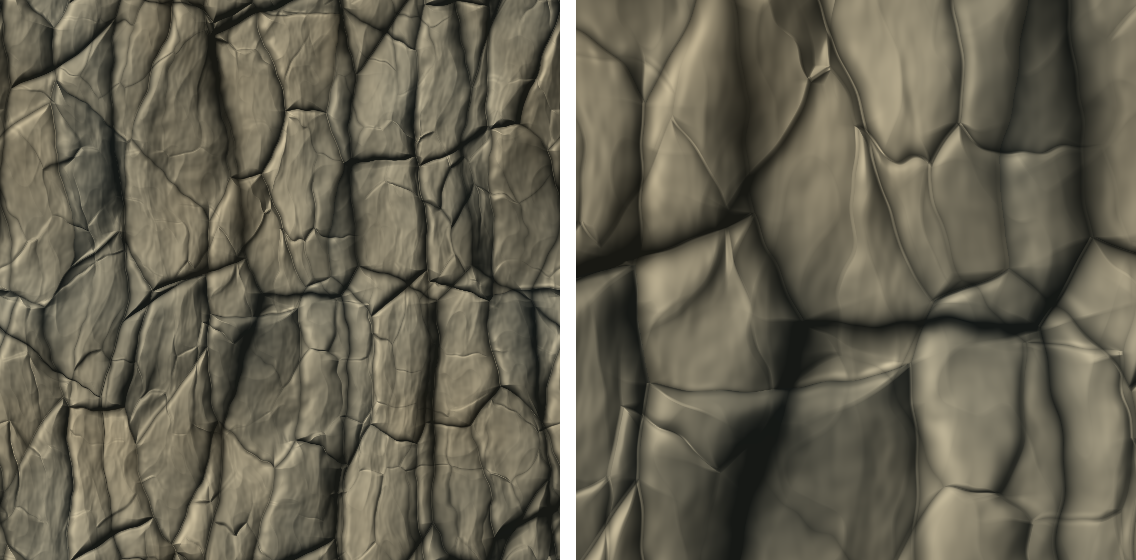
Left, the full canvas; right, a detail of the centre.
A Shadertoy shader for this texture:

```glsl
// Weathered cliff face: tall fractured rock columns, dark crevices and chipped ledges, tileable.

vec2 hash2(vec2 p, float seed) {
    p = vec2(dot(p, vec2(127.1, 311.7)), dot(p, vec2(269.5, 183.3))) + seed * 17.3;
    return fract(sin(p) * 43758.5);
}

// Gradient noise that wraps after n cells
float corner(vec2 cell, vec2 offset, vec2 f, vec2 n, float seed) {
    float angle = 6.2832 * hash2(mod(cell + offset, n), seed).x;
    return dot(vec2(cos(angle), sin(angle)), f - offset);
}

float noise(vec2 p, vec2 n, float seed) {
    vec2 cell = floor(p * n), f = fract(p * n);
    vec2 u = f * f * f * (f * (f * 6.0 - 15.0) + 10.0);
    float low = mix(corner(cell, vec2(0, 0), f, n, seed), corner(cell, vec2(1, 0), f, n, seed), u.x);
    float high = mix(corner(cell, vec2(0, 1), f, n, seed), corner(cell, vec2(1, 1), f, n, seed), u.x);
    return mix(low, high, u.y);
}

float fbm(vec2 p, vec2 n, float seed) {
    float sum = 0.0, amplitude = 1.0;
    for (int i = 0; i < 5; i++) {
        sum += amplitude * noise(p, n, seed + float(i));
        amplitude *= 0.52;
        n *= 2.0;
    }
    return sum;
}

vec2 site(vec2 id, float seed) {
    return vec2(0.18, 0.06) + vec2(0.64, 0.88) * hash2(id, seed);
}

// Wrapped fracture cells: x = distance to the edge, y = tilted plane, z = random value
vec3 fracture(vec2 p, vec2 n, float seed) {
    vec2 cell = floor(p * n), f = fract(p * n);
    vec2 nearest = vec2(0), owner = vec2(0);
    float best = 9.0;
    for (int y = -1; y <= 1; y++)
    for (int x = -1; x <= 1; x++) {
        vec2 o = vec2(x, y), id = mod(cell + o, n);
        vec2 d = o + site(id, seed) - f;
        if (dot(d, d) < best) {
            best = dot(d, d);
            nearest = d;
            owner = id;
        }
    }
    float edge = 9.0;
    for (int y = -2; y <= 2; y++)
    for (int x = -2; x <= 2; x++) {
        vec2 o = vec2(x, y);
        vec2 d = o + site(mod(cell + o, n), seed) - f;
        vec2 across = d - nearest;
        if (dot(across, across) > 0.0001) {
            across = normalize(across);
            vec2 facing = n * across;
            // Level joints stay narrower than upright ones
            float narrow = 1.0 + 1.3 * pow(facing.y / length(facing), 2.0);
            edge = min(edge, narrow * dot(0.5 * (d + nearest), across) / length(facing));
        }
    }
    vec2 r = hash2(owner, seed + 5.0);
    return vec3(max(edge, 0.0), dot(nearest / n, r - 0.5), fract(r.x * 7.0 + r.y * 3.0));
}

float bevel(float edge, float width) {
    return 1.0 - exp(-edge / width);
}

// Height of the rock in canvas units, with three scales of fracture and upright creases
float relief(vec2 p, out vec3 mass, out vec3 block, out vec3 chip) {
    vec2 warp = 0.05 * vec2(noise(p, vec2(4, 3), 1.0), noise(p, vec2(4, 3), 2.0));
    warp += 0.014 * vec2(noise(p, vec2(15, 11), 3.0), noise(p, vec2(15, 11), 4.0));
    warp += 0.004 * noise(p, vec2(46, 34), 5.0);
    mass = fracture(p + warp, vec2(5, 2), 11.0);
    block = fracture(p + warp, vec2(8, 4), 23.0);
    chip = fracture(p + 1.5 * warp, vec2(16, 8), 37.0);
    float chipped = smoothstep(-0.25, 0.35, noise(p, vec2(6, 4), 41.0));

    float h = (0.018 + 0.014 * mass.z + 0.20 * mass.y) * bevel(mass.x, 0.016);
    h += (0.013 + 0.010 * block.z + 0.55 * block.y) * bevel(block.x, 0.012);
    h += chipped * (0.004 + 0.50 * chip.y) * bevel(chip.x, 0.007);
    h -= 0.014 * abs(noise(p + warp, vec2(11, 4), 45.0));
    h -= 0.008 * abs(noise(p + warp, vec2(25, 12), 47.0));
    return h + 0.012 * fbm(p + warp, vec2(8, 4), 51.0);
}

void mainImage(out vec4 fragColor, in vec2 fragCoord) {
    vec2 p = fragCoord / iResolution.xy;
    vec3 mass, block, chip, a, b, c;
    float h = relief(p, mass, block, chip);

    // Light from the upper left
    float e = 0.0024;
    vec2 slope = vec2(relief(p + vec2(e, 0), a, b, c), relief(p + vec2(0, e), a, b, c)) - h;
    vec3 normal = normalize(vec3(-slope / e, 1.0));
    float light = dot(normal, normalize(vec3(-0.55, 0.55, 0.6)));
    float blocker = relief(p + vec2(-0.018, 0.016), a, b, c) - h;
    float shadow = clamp(12.0 * (blocker - 0.010), 0.0, 0.3);

    // Stone tone: block variation, upright weathering and fine grain
    float tone = 0.48 + 0.35 * (light - 0.55);
    tone += 0.09 * (block.z - 0.5) + 0.05 * (mass.z - 0.5);
    tone += 0.09 * fbm(p, vec2(14, 4), 61.0) + 0.03 * noise(p, vec2(90, 60), 71.0);

    // Worn bright rims and dark crevices
    float rim = exp(-pow((block.x - 0.010) / 0.006, 2.0)) + 0.5 * exp(-pow((chip.x - 0.006) / 0.004, 2.0));
    tone += 0.14 * rim * smoothstep(0.5, 0.95, light);
    float gap = 0.009 + 0.012 * noise(p, vec2(3, 2), 81.0);
    float crack = smoothstep(-0.1, 0.4, noise(p, vec2(6, 4), 91.0));
    tone *= 1.0 - 0.70 * exp(-mass.x / gap);
    tone *= 1.0 - 0.45 * exp(-block.x / 0.005);
    tone *= 1.0 - 0.35 * crack * exp(-chip.x / 0.003);
    tone = clamp(tone * (1.0 - shadow), 0.09, 0.80);

    // Olive grey stone with warm brown patches
    float warmth = fbm(p, vec2(4, 3), 101.0) + 0.6 * (block.z - 0.5);
    vec3 stone = vec3(tone, tone * 0.925 + 0.01, tone * 0.77 + 0.008);
    stone += vec3(0.014, 0.0, -0.014) * warmth;
    fragColor = vec4(stone, 1.0);
}
```
